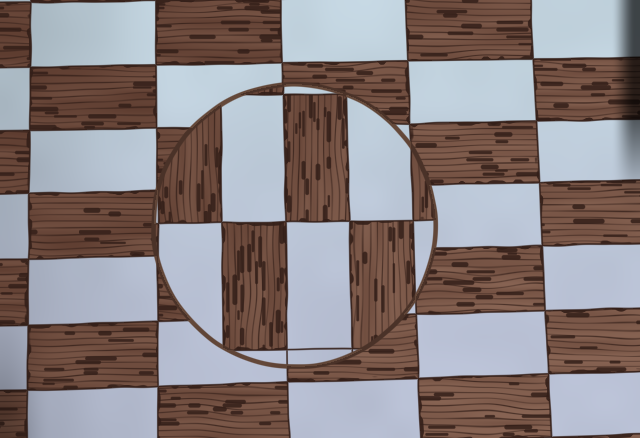
A WebGL 2 fragment shader for this pattern:

```glsl
#version 300 es
precision highp float;
// Hand-inked checkerboard of plain paper and wood-grained tiles, with a disc
// holding taller tiles of upright grain. Both grids are slightly skewed; ink is
// built from edge distances, wavy grain lines and hashed capsule strokes.
uniform vec2 u_resolution;
out vec4 fragColor;

const vec2 DISC_CENTER = vec2(0.672, 0.485);
const float DISC_RADIUS = 0.322;
const vec3 INK = vec3(0.20, 0.12, 0.095);

float hash(vec2 p) {
    vec3 q = fract(p.xyx * vec3(0.1031, 0.1030, 0.0973));
    q += dot(q, q.yzx + 33.33);
    return fract((q.x + q.y) * q.z);
}

float noise(vec2 p) {
    vec2 i = floor(p), f = fract(p);
    f = f * f * (3.0 - 2.0 * f);
    return mix(mix(hash(i), hash(i + vec2(1, 0)), f.x),
               mix(hash(i + vec2(0, 1)), hash(i + vec2(1, 1)), f.x), f.y);
}

// Coverage of a shape whose signed distance is d
float cover(float d, float aa) {
    return 1.0 - smoothstep(-aa, aa, d);
}

// Distance from a point to the nearest side of its grid cell
float edgeDistance(vec2 grid, vec2 size) {
    vec2 f = fract(grid);
    vec2 d = min(f, 1.0 - f) * size;
    return min(d.x, d.y);
}

// Wide board: columns spread toward the bottom, rows tilt upward to the right
vec2 boardSize(vec2 p) {
    return vec2(mix(0.2992, 0.2853, p.y), mix(0.1475, 0.1441, (p.x - 0.067) / 1.154));
}

vec2 boardGrid(vec2 p) {
    float down = 1.0 - p.y, bend = (down - 0.477) / 0.17;
    float top = mix(0.0057, -0.0095, (p.x - 0.067) / 1.154);
    vec2 origin = vec2(mix(0.062, 0.0706, p.y), top - 0.0067 * exp(-bend * bend));
    return (vec2(p.x, down) - origin) / boardSize(p);
}

// Upright tiles inside the disc
vec2 discSize(vec2 p) {
    return vec2(0.1435 + (0.7844 - p.y) * 0.0072, 0.291);
}

vec2 discGrid(vec2 p) {
    float tilt = (p.x - DISC_CENTER.x) * 0.012;
    return (vec2(p.x, 1.0 - p.y + tilt) - vec2(0.361, 0.2156)) / discSize(p);
}

bool discIsWood(vec2 cell) {
    if (cell.y < 0.0) return cell.x < 2.0;
    if (cell.y > 1.0) return false;
    return mod(cell.x + cell.y, 2.0) < 0.5;
}

// Short rounded marker strokes; g.x runs along the grain
float strokes(vec2 g, float seed, float aa) {
    float ink = 0.0;
    for (int i = 0; i < 2; i++) {
        float layer = float(i);
        vec2 size = vec2(0.085 + 0.03 * layer, 0.0165);
        vec2 q = g / size + layer * vec2(0.4, 0.5);
        q.x += hash(vec2(floor(q.y), seed + layer)) * 7.0;
        vec2 id = floor(q) + seed * 17.0 + layer * 53.0;
        vec2 local = (fract(q) - 0.5) * size;
        float halfLength = mix(0.008, 0.033, hash(id + 5.0));
        local.x -= (hash(id + 9.0) - 0.5) * 0.015;
        local.x -= clamp(local.x, -halfLength, halfLength);
        float width = mix(0.0025, 0.0058, hash(id + 13.0));
        ink = max(ink, cover(length(local) - width, aa) * step(0.72, hash(id)));
    }
    return ink;
}

vec3 wood(vec2 p, vec2 g, float seed, float aa) {
    float light = 0.5 * smoothstep(0.0, 1.2, p.x) + 0.25 * (1.0 - p.y);
    light += 0.5 * (noise(g * vec2(6.0, 60.0) + seed) - 0.3);
    vec3 color = mix(vec3(0.37, 0.24, 0.19), vec3(0.53, 0.39, 0.325), clamp(light, 0.0, 1.0));
    // Thin wavy grain lines, fading along their length
    float wave = g.y / 0.0145 + 1.1 * noise(g * vec2(9.0, 14.0) + seed * 3.0);
    float lineDistance = abs(fract(wave) - 0.5) * 0.0145 - 0.0014;
    float strength = 0.35 + 0.5 * noise(vec2(g.x * 12.0, floor(wave) + seed));
    color = mix(color, INK, cover(lineDistance, aa) * strength);
    return mix(color, INK, 0.85 * strokes(g, seed, aa));
}

vec3 paper(vec2 p) {
    float cloud = noise(p * 5.0) * 0.6 + noise(p * 13.0) * 0.4;
    vec3 color = mix(vec3(0.735, 0.765, 0.845), vec3(0.77, 0.84, 0.885), smoothstep(0.2, 0.95, p.y));
    float shade = 0.85 + 0.13 * smoothstep(0.0, 0.45, p.x) + 0.07 * (cloud - 0.4);
    return color * shade;
}

void main() {
    vec2 p = gl_FragCoord.xy / u_resolution.y;
    float aa = 0.8 / u_resolution.y;
    vec2 wobble = 0.003 * (vec2(noise(p * 18.0), noise(p * 18.0 + 40.0)) - 0.5);
    vec2 q = p + wobble;
    float ring = length(q - DISC_CENTER) - DISC_RADIUS;
    bool inside = ring < 0.0;

    // Choose the grid, tile colour and grain direction
    vec2 grid = inside ? discGrid(q) : boardGrid(q);
    vec2 size = inside ? discSize(q) : boardSize(q);
    vec2 cell = floor(grid);
    bool isWood = inside ? discIsWood(cell) : mod(cell.x + cell.y, 2.0) > 0.5;
    vec2 along = inside ? p.yx : p;
    float seed = floor(hash(cell + (inside ? 71.0 : 11.0)) * 60.0);
    vec3 color = isWood ? wood(p, along, seed, aa) : paper(p);

    // Tile outlines, thicker and ragged where they border wood
    float ragged = isWood ? 0.006 * smoothstep(0.45, 0.9, noise(p * 55.0)) : 0.0;
    float outline = cover(edgeDistance(grid, size) - 0.0019 - ragged, aa);
    color = mix(color, INK, 0.9 * outline);

    // Disc rim
    vec3 rim = mix(vec3(0.40, 0.29, 0.23), INK, isWood ? 0.55 : 0.15 * noise(p * 30.0));
    color = mix(color, rim, cover(abs(ring) - 0.0052, aa));

    // Shadow on the upper right side and a faint one in the corners
    float shadow = smoothstep(1.395, 1.45, p.x) * smoothstep(0.5, 0.8, p.y);
    color *= 1.0 - 0.68 * shadow;
    color *= 1.0 - 0.25 * smoothstep(0.12, 0.0, p.x) * smoothstep(0.35, 0.0, p.y);
    fragColor = vec4(color, 1.0);
}
```
